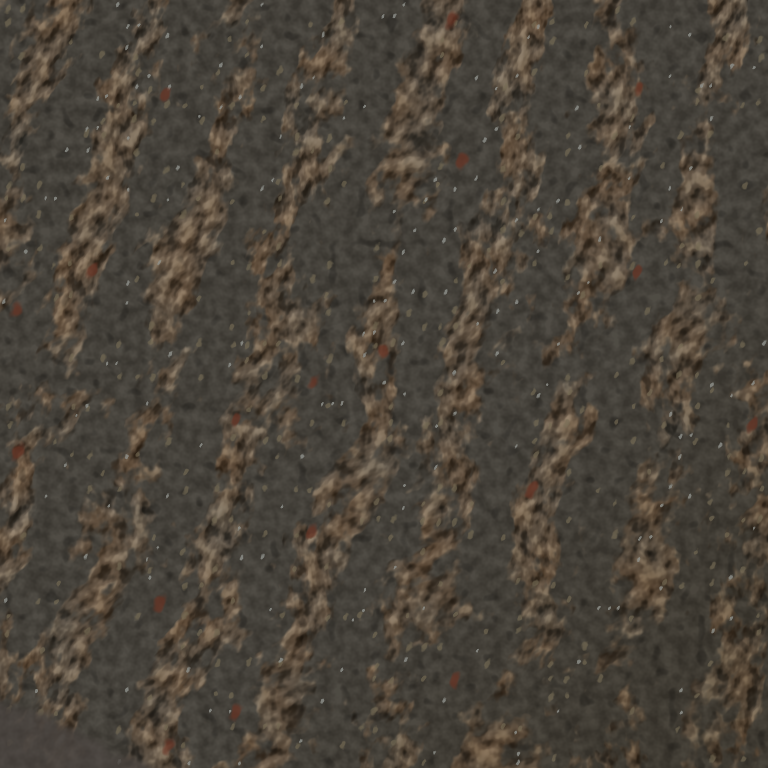
Reproduce this texture procedurally as a WebGL 1 fragment shader.

```glsl
precision highp float;
// Weathered dark ground with slanting, broken rows of brown debris.
// A leaning cosine plus gradient noise places the rows; finer embossed noise
// forms the chips and pits, and hashed cells scatter straw, pale and red specks.

#define ROWS 7.4            // debris rows across the canvas
#define ROW_PHASE 0.48
#define LEAN_LEFT 0.30      // sideways lean of the rows at each side
#define LEAN_RIGHT 0.13
#define ROW_STRENGTH 0.42   // regularity of the rows
#define COVER_LEVEL 0.16    // higher means less debris
#define CHIP_SCALE 44.0
#define GRIT_SCALE 58.0
#define CONTRAST 1.55       // tonal spread of the chips
#define RELIEF 0.16         // strength of the side light

uniform vec2 u_resolution;

float hash(vec2 p) {
  return fract(sin(dot(p, vec2(127.1, 311.7))) * 43758.545);
}

vec2 gradient(vec2 cell) {
  float angle = 6.28318 * hash(cell);
  return vec2(cos(angle), sin(angle));
}

float noise(vec2 p) {
  vec2 i = floor(p), f = fract(p);
  vec2 w = f * f * f * (f * (f * 6.0 - 15.0) + 10.0);
  vec2 e = vec2(1.0, 0.0);
  float low = mix(dot(gradient(i), f), dot(gradient(i + e), f - e), w.x);
  float high = mix(dot(gradient(i + e.yx), f - e.yx),
                   dot(gradient(i + e.xx), f - e.xx), w.x);
  return mix(low, high, w.y);
}

float fbm(vec2 p) {
  float sum = 0.0, amplitude = 0.6;
  for (int octave = 0; octave < 3; octave++) {
    sum += amplitude * noise(p);
    p = mat2(1.6, 1.2, -1.2, 1.6) * p + 17.3;
    amplitude *= 0.5;
  }
  return sum;
}

// Soft, slightly ragged dots, at most one in each cell.
float specks(vec2 uv, float cells, float chance, float radius, float seed) {
  vec2 p = uv * cells, cell = floor(p) + seed;
  vec2 centre = 0.35 + 0.3 * vec2(hash(cell + 3.1), hash(cell + 7.7));
  vec2 offset = fract(p) - centre;
  offset.x -= 0.3 * offset.y;
  float size = radius * (0.6 + 0.4 * hash(cell + 5.3));
  float edge = length(offset * vec2(1.2, 0.8)) + 0.12 * noise(p * 4.0);
  return step(hash(cell), chance) * (1.0 - smoothstep(0.4 * size, size, edge));
}

void main() {
  vec2 uv = gl_FragCoord.xy / u_resolution.y;

  // Leaning row coordinates, gently warped
  float lean = mix(LEAN_LEFT, LEAN_RIGHT, uv.x);
  float across = uv.x - lean * (uv.y - 0.5) + 0.025 * noise(uv * 6.0);
  vec2 rowUv = vec2(across, uv.y);

  // Debris cover: rows broken into patches with ragged borders
  float row = cos(6.28318 * (across * ROWS - ROW_PHASE));
  float patches = fbm(rowUv * vec2(15.0, 7.0) + 4.7);
  float ragged = fbm(rowUv * vec2(42.0, 32.0) + 31.0);
  float corner = smoothstep(0.35, 1.1, uv.x - uv.y + 0.2);
  float cover = ROW_STRENGTH * (1.0 - 0.4 * corner) * row
              + 1.6 * patches + 1.2 * ragged;
  float debris = smoothstep(-0.2, 0.22, cover - COVER_LEVEL);

  // Dark ground with fine grit
  float grit = fbm(uv * GRIT_SCALE + 9.0);
  vec3 ground = mix(vec3(0.225, 0.212, 0.188), vec3(0.312, 0.298, 0.270),
                    clamp(0.5 + 1.5 * grit, 0.0, 1.0));

  // Brown chips with dark gaps, straw-coloured tops and side light
  vec2 chipUv = rowUv * vec2(1.15, 0.85) * CHIP_SCALE;
  float chip = fbm(chipUv);
  float relief = chip - fbm(chipUv + vec2(-0.25, 0.3));
  float tone = 0.47 + CONTRAST * chip + 0.25 * patches;
  vec3 chips = mix(vec3(0.225, 0.195, 0.160), vec3(0.365, 0.310, 0.252),
                   smoothstep(0.05, 0.55, tone));
  chips = mix(chips, vec3(0.490, 0.425, 0.345), smoothstep(0.52, 0.98, tone));
  float tint = noise(uv * 19.0 + 2.0);
  chips += tint * vec3(0.035, 0.0, -0.025);
  chips += RELIEF * relief;

  vec3 color = mix(ground, chips, debris);

  // Pits and the darker, browner lower right
  float pits = smoothstep(0.22, 0.5, noise(uv * 52.0 + 71.0));
  color *= 1.0 - 0.22 * pits;
  color *= mix(vec3(1.0), vec3(0.91, 0.89, 0.85), corner);

  // Scattered specks
  float straw = specks(uv, 48.0, 0.16, 0.30, 11.0);
  float pale = specks(uv, 75.0, 0.022, 0.30, 43.0);
  float red = specks(uv, 21.0, 0.018, 0.28, 87.0);
  color = mix(color, vec3(0.46, 0.42, 0.33), 0.65 * straw);
  color = mix(color, vec3(0.56, 0.57, 0.55), 0.8 * pale);
  color = mix(color, vec3(0.40, 0.20, 0.14), 0.75 * red);

  // Smooth bare slab in the lower left corner
  float slabEdge = uv.y + 0.45 * uv.x - 0.09 + 0.02 * noise(uv * 25.0);
  float slab = 1.0 - smoothstep(-0.012, 0.012, slabEdge);
  color = mix(color, vec3(0.285, 0.262, 0.245) + 0.05 * grit, 0.85 * slab);

  gl_FragColor = vec4(color, 1.0);
}
```
